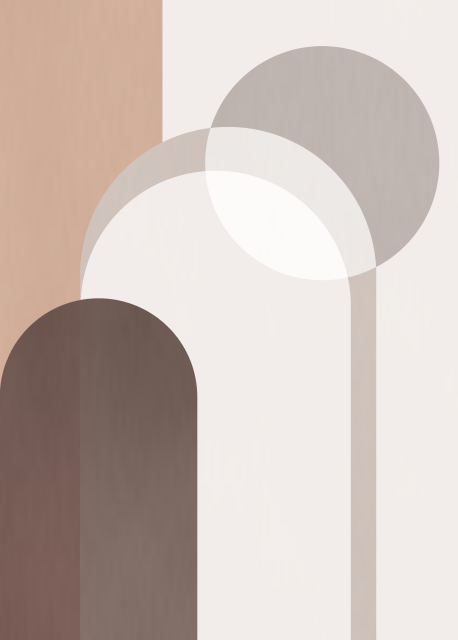
Reproduce this background procedurally as a Shadertoy shader.

```glsl
// Flat layered arches in muted earth tones: a tan panel, two nested pale arches,
// a grey disc that lightens where it crosses them, and a dark arch in front.
// Shapes are distance functions in canvas heights; value noise adds plaster grain.

const vec3 PAPER      = vec3(0.949, 0.930, 0.918);
const vec3 TAN        = vec3(0.815, 0.682, 0.600);
const vec3 BAND       = vec3(0.810, 0.763, 0.737);
const vec3 DISC       = vec3(0.748, 0.708, 0.690);
const vec3 DISC_BAND  = vec3(0.928, 0.912, 0.900);
const vec3 DISC_INNER = vec3(0.988, 0.984, 0.976);
const vec3 PLUM_TOP   = vec3(0.430, 0.340, 0.318);
const vec3 PLUM_BASE  = vec3(0.482, 0.368, 0.346);
const vec3 UMBER_TOP  = vec3(0.425, 0.355, 0.325);
const vec3 UMBER_BASE = vec3(0.505, 0.432, 0.400);

float hash(vec2 p) {
    p = fract(p * vec2(0.1031, 0.1137));
    p += dot(p, p.yx + 33.33);
    return fract((p.x + p.y) * p.x * 7.31);
}

float noise(vec2 p) {
    vec2 cell = floor(p), f = fract(p);
    f = f * f * (3.0 - 2.0 * f);
    float low  = mix(hash(cell), hash(cell + vec2(1, 0)), f.x);
    float high = mix(hash(cell + vec2(0, 1)), hash(cell + vec2(1, 1)), f.x);
    return mix(low, high, f.y);
}

// Cloudy patches plus fine vertical streaks, centred on zero
float plaster(vec2 p) {
    float clouds  = noise(p * vec2(14.0, 8.0)) - 0.5;
    float streaks = noise(p * vec2(150.0, 35.0) + 17.0) - 0.5;
    return 0.6 * clouds + 0.4 * streaks;
}

float circle(vec2 p, vec2 center, float radius) {
    return length(p - center) - radius;
}

// Half circle on top of a column that runs down without end
float arch(vec2 p, vec2 center, float radius) {
    vec2 q = p - center;
    return length(vec2(q.x, max(q.y, 0.0))) - radius;
}

// Antialiased coverage of a signed distance
float cover(float dist, float pixel) {
    return clamp(0.5 - dist / pixel, 0.0, 1.0);
}

void mainImage(out vec4 fragColor, in vec2 fragCoord) {
    float pixel = 1.0 / iResolution.y;
    vec2 p = fragCoord * pixel;

    // Shape masks
    vec2 outerCenter = vec2(0.3565, 0.5703);
    float outerRadius = 0.2314;
    float panel = cover(p.x - 0.2539, pixel);
    float outer = cover(arch(p, outerCenter, outerRadius), pixel);
    float inner = cover(arch(p, vec2(0.3371, 0.5221), 0.2111), pixel);
    float disc  = cover(circle(p, vec2(0.5035, 0.7451), 0.1829), pixel);
    float front = cover(arch(p, vec2(0.1540, 0.3796), 0.1543), pixel);

    // Panel and disc behind, then the arches with their lightened overlaps
    vec3 color = mix(PAPER, TAN, panel);
    color = mix(color, DISC, disc);
    color = mix(color, mix(BAND, DISC_BAND, disc), outer);
    color = mix(color, mix(PAPER, DISC_INNER, disc), inner);

    // Dark arch, split in tone where the pale arch lies beneath it
    float depth = smoothstep(0.53, 0.05, p.y);
    vec3 plum  = mix(PLUM_TOP, PLUM_BASE, depth);
    vec3 umber = mix(UMBER_TOP, UMBER_BASE, depth);
    float split = cover(outerCenter.x - outerRadius - p.x, pixel);
    color = mix(color, mix(plum, umber, split), front);

    // Grain, strongest on the darker paints
    float strength = mix(0.035, 0.006, smoothstep(0.6, 0.92, color.g));
    color += strength * plaster(p);

    fragColor = vec4(color, 1.0);
}
```
